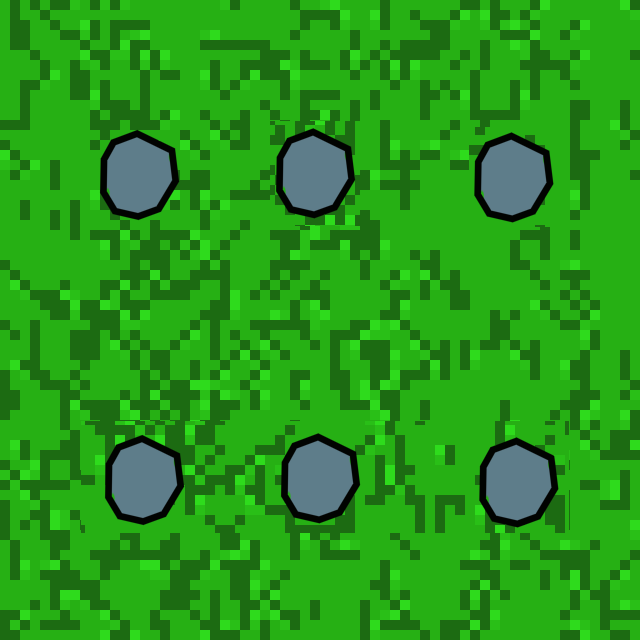
A WebGL 1 fragment shader for this pattern:

```glsl
precision highp float;
// Blocky grass field with two rows of three outlined grey stones.

#define CELLS 64.0
#define DENSITY 0.125
#define LIGHT_CHANCE 0.36
#define STONE_RADIUS 0.0625
#define OUTLINE 0.167
#define GRASS vec3(0.15, 0.69, 0.08)
#define SHADE vec3(0.11, 0.42, 0.07)
#define BRIGHT vec3(0.18, 0.86, 0.11)
#define MIDLIGHT vec3(0.16, 0.75, 0.09)
#define STONE vec3(0.37, 0.49, 0.54)
#define INK vec3(0.005, 0.01, 0.005)

uniform vec2 u_resolution;

float hash(vec2 p, float seed) {
  return fract(sin(dot(p, vec2(12.99, 78.23)) + seed * 37.7) * 4375.85);
}

// Each anchor cell may grow a short upright, stepped or flat blade.
vec3 grassColor(vec2 cell) {
  float dark = 0.0;
  float light = 0.0;
  for (int j = 0; j < 4; j++) {
    for (int i = -3; i <= 3; i++) {
      vec2 offset = vec2(float(i), float(j));
      vec2 anchor = cell - offset;
      float clump = 1.0 + 0.45 * sin(anchor.x * 0.31 + 1.7 * sin(anchor.y * 0.17))
                              * sin(anchor.y * 0.43 + 0.8);
      if (hash(anchor, 0.0) > DENSITY * clump) continue;

      float bladeLength = 2.0 + floor(3.0 * hash(anchor, 1.0));
      float kind = hash(anchor, 2.0);
      offset.x *= hash(anchor, 3.0) < 0.5 ? -1.0 : 1.0;

      // x runs along the blade, y across it.
      vec2 blade = offset.yx;
      if (kind > 0.8) blade = offset;
      else if (kind > 0.48) blade.y -= blade.x;

      bool lit = hash(anchor, 4.0) < LIGHT_CHANCE;
      if (blade.y == 0.0 && blade.x >= 0.0 && blade.x < bladeLength) dark = 1.0;
      if (lit && blade.y == 1.0 && (blade.x == 0.0 || blade.x == 1.0))
        light = max(light, 1.0 + blade.x);
    }
  }
  vec3 color = mix(GRASS, SHADE, dark);
  if (light > 0.0) color = light > 1.0 ? BRIGHT : MIDLIGHT;
  return color;
}

// Signed distance to a half plane facing the given angle in degrees.
float side(vec2 p, float angle, float reach) {
  float a = radians(angle);
  return dot(p, vec2(cos(a), sin(a))) - reach;
}

// Irregular nine-sided stone, about one unit in radius.
float stoneDistance(vec2 p) {
  float d = max(side(p, 64.0, 0.99), side(p, 7.0, 0.97));
  d = max(d, max(side(p, -31.0, 0.94), side(p, -70.0, 1.05)));
  d = max(d, max(side(p, -103.0, 1.10), side(p, -149.0, 1.07)));
  d = max(d, max(side(p, 179.0, 0.97), side(p, 151.0, 1.04)));
  return max(d, side(p, 110.5, 1.07));
}

// Uneven column spacing, with the lower row nudged sideways.
vec2 stoneCenter(float column, float row) {
  float bend = column * (column - 1.0);
  return vec2(0.2175 + 0.275 * column + 0.0174 * bend + 0.0078 * row,
              0.7266 + 0.0026 * column - 0.0045 * bend - 0.4766 * row);
}

bool insideBox(vec2 p, vec2 halfSize) {
  return all(lessThan(abs(p), halfSize));
}

void main() {
  vec2 uv = gl_FragCoord.xy / u_resolution;
  float blur = 0.75 / (min(u_resolution.x, u_resolution.y) * STONE_RADIUS);

  // Patches of turf slipped by half a cell.
  bool slipped = insideBox(uv - vec2(0.508, 0.2545), vec2(0.3815, 0.0875))
              || insideBox(uv - stoneCenter(1.0, 0.0), vec2(0.07, 0.082))
              || insideBox(uv - stoneCenter(2.0, 0.0), vec2(0.07, 0.078));
  vec2 grid = uv * CELLS + (slipped ? vec2(0.5) : vec2(0.0));
  vec3 color = grassColor(floor(grid));

  for (int row = 0; row < 2; row++) {
    for (int column = 0; column < 3; column++) {
      vec2 p = (uv - stoneCenter(float(column), float(row))) / STONE_RADIUS;
      float d = stoneDistance(p);
      color = mix(color, INK, 1.0 - smoothstep(-blur, blur, d));

      // Grey fill, with green slivers left at two opposite corners.
      vec2 corner = p * (p.x < 0.0 ? -1.0 : 1.0) - vec2(0.79, 0.46);
      float sliver = (length(corner / vec2(0.05, 0.12)) - 1.0) * 0.05;
      vec3 fill = mix(GRASS, STONE, smoothstep(-blur, blur, sliver));
      color = mix(color, fill, 1.0 - smoothstep(-blur, blur, d + OUTLINE));
    }
  }
  gl_FragColor = vec4(color, 1.0);
}
```
